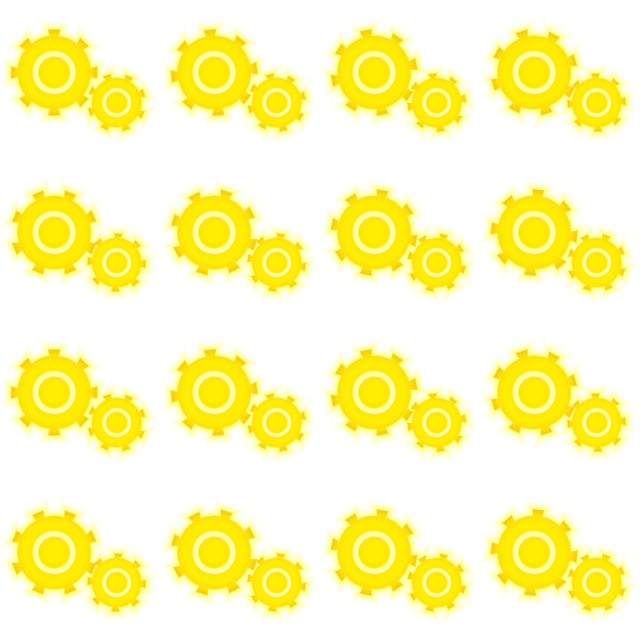
Write a three.js fragment shader that draws this pattern.

```glsl
// Four by four grid of glowing yellow gear pairs, each pair turned a step further.

varying vec2 vUv;

const float TAU = 6.2831853;
const float REPEATS = 4.0;
const float TEETH = 8.0;
const float TURN_STEPS = 8.0;       // cells per one-tooth turn

// Lengths below are in cells.
const vec2 BIG_CENTER = vec2(0.3385, 0.547);
const vec2 SMALL_CENTER = vec2(0.729, 0.359);
const float SMALL_SCALE = 0.675;
const float SMALL_PHASE = 0.34;     // radians
const float BODY_RADIUS = 0.230;
const float TIP_RADIUS = 0.269;
const float TOOTH_HALF_WIDTH = 0.030;
const float TOOTH_FLARE = 0.18;
const float RING_RADIUS = 0.117;
const float RING_HALF_WIDTH = 0.018;
const float EDGE_SOFTNESS = 0.007;
const float GLOW_REACH = 0.066;
const float GLOW_STRENGTH = 0.95;

const vec3 PAPER = vec3(1.0);
const vec3 GLOW = vec3(1.0, 1.0, 0.42);
const vec3 YELLOW = vec3(1.0, 0.93, 0.01);
const vec3 GOLD = vec3(0.99, 0.88, 0.04);
const vec3 AMBER = vec3(0.96, 0.80, 0.04);
const vec3 CREAM = vec3(1.0, 0.99, 0.63);

// Coverage of the inside of a shape, from its signed distance.
float cover(float dist) {
  return 1.0 - smoothstep(-EDGE_SOFTNESS, EDGE_SOFTNESS, dist);
}

// Signed distance to a disc with flared teeth, turned by the given angle.
float gearDistance(vec2 p, float turn) {
  float pitch = TAU / TEETH;
  float radius = length(p);
  float angle = mod(atan(p.y, p.x) - turn + 0.5 * pitch, pitch) - 0.5 * pitch;
  vec2 q = radius * vec2(cos(angle), sin(angle));
  float halfWidth = TOOTH_HALF_WIDTH + TOOTH_FLARE * (q.x - BODY_RADIUS);
  float tooth = max(q.x - TIP_RADIUS, abs(q.y) - halfWidth);
  tooth = max(tooth, 0.5 * BODY_RADIUS - q.x);
  return min(radius - BODY_RADIUS, tooth);
}

// Radial shading: bright face, golden rim and hub edge, amber tooth tips.
vec3 gearColor(float radius, float scale) {
  float rim = smoothstep(0.185, BODY_RADIUS, radius);
  float hub = smoothstep(0.045, 0.095, radius)
            * (1.0 - smoothstep(0.135, 0.165, radius));
  vec3 color = mix(YELLOW, GOLD, max(rim, 0.6 * hub));
  color = mix(color, AMBER, smoothstep(BODY_RADIUS, TIP_RADIUS, radius));
  float ring = abs(radius - RING_RADIUS) - RING_HALF_WIDTH;
  return mix(color, CREAM, cover(ring * scale));
}

void main() {
  vec2 grid = vUv * REPEATS;
  vec2 cell = mod(floor(grid), REPEATS);
  vec2 p = fract(grid);

  // Cells are counted from the top left, row by row.
  float index = cell.x + REPEATS * (REPEATS - 1.0 - cell.y);
  float turn = index * TAU / (TEETH * TURN_STEPS);

  // Meshed gears turn in opposite directions.
  vec2 bigP = p - BIG_CENTER;
  vec2 smallP = (p - SMALL_CENTER) / SMALL_SCALE;
  float bigDist = gearDistance(bigP, turn);
  float smallDist = gearDistance(smallP, SMALL_PHASE - turn) * SMALL_SCALE;

  // Halo fades out fully before the cell border.
  float outside = max(min(bigDist, smallDist), 0.0);
  float halo = max(1.0 - outside / GLOW_REACH, 0.0);
  vec3 color = mix(PAPER, GLOW, GLOW_STRENGTH * halo * halo);

  color = mix(color, gearColor(length(bigP), 1.0), cover(bigDist));
  color = mix(color, gearColor(length(smallP), SMALL_SCALE), cover(smallDist));
  gl_FragColor = vec4(color, 1.0);
}
```
